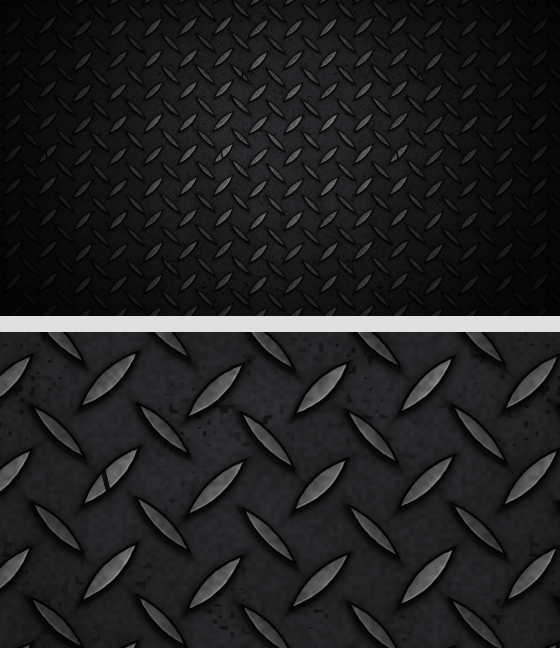
Top, the full canvas; bottom, a detail of the centre.
Write a Shadertoy shader that draws this texture.

```glsl
// Dark steel tread plate: raised lens-shaped studs on two interleaved grids,
// leaning right and left in turn. Each stud is a lens distance with a dark rim,
// a worn face and a cast shadow; noise pits the plate and a vignette dims it.

#define PITCH      vec2(0.11111, 0.1014)  // stud spacing, in canvas heights
#define ORIGIN     vec2(0.8180, 0.4015)   // one right-leaning stud
#define TILE_COLS  5.0                    // columns before the wear repeats
#define COLUMN_RISE 0.003                 // step in height per column
#define LEAN       0.785                  // stud angle in radians
#define RIGHT_SIZE vec2(0.0440, 0.0108)   // half length, half width
#define LEFT_SIZE  vec2(0.0430, 0.0086)
#define RIM        0.0025
#define PLATE_COLOR vec3(0.153, 0.153, 0.166)
#define RIGHT_COLOR vec3(0.430, 0.430, 0.435)
#define LEFT_COLOR  vec3(0.300, 0.300, 0.305)

float hash(vec2 p) {
    vec3 q = fract(vec3(p.xyx) * 0.1031);
    q += dot(q, q.yzx + 33.33);
    return fract((q.x + q.y) * q.z);
}

// Value noise that wraps in x after the given number of cells
float noise(vec2 p, float wrap) {
    vec2 i = floor(p), f = fract(p);
    f = f * f * (3.0 - 2.0 * f);
    float x0 = mod(i.x, wrap), x1 = mod(i.x + 1.0, wrap);
    return mix(mix(hash(vec2(x0, i.y)), hash(vec2(x1, i.y)), f.x),
               mix(hash(vec2(x0, i.y + 1.0)), hash(vec2(x1, i.y + 1.0)), f.x), f.y);
}

// Noise with "cells" cells across one wear tile
float tileNoise(vec2 p, float cells) {
    return noise((p - ORIGIN) * cells / (TILE_COLS * PITCH.x) + 64.0 * cells, cells);
}

// Approximate signed distance to a lens lying along x
float lens(vec2 p, vec2 size) {
    float t = p.x / size.x;
    float slope = 2.0 * size.y * t / size.x;
    return (abs(p.y) - size.y * (1.0 - t * t)) / sqrt(1.0 + slope * slope);
}

// Coverage of a shape from its distance
float fill(float d) {
    float px = 0.6 / iResolution.y;
    return 1.0 - smoothstep(-px, px, d);
}

// Draws one grid of studs; side is 1 for right-leaning, -1 for left-leaning
vec3 addStuds(vec3 color, vec2 p, vec2 origin, vec2 size, vec3 faceColor,
              float side, float nickRow) {
    // Nearest stud, with its column raised along a sawtooth
    vec2 q = p - origin;
    float column = floor(q.x / PITCH.x + 0.5);
    float k = mod(column, TILE_COLS);
    q.y -= k * COLUMN_RISE;
    float row = floor(q.y / PITCH.y + 0.5);
    q -= vec2(column, row) * PITCH;

    // Small differences between studs
    vec2 id = vec2(k + 7.0 * side, row) + 40.0;
    float tone = hash(id + 3.7);
    q -= 0.0025 * (vec2(hash(id), hash(id + 9.1)) - 0.5);
    size *= 0.95 + 0.1 * vec2(hash(id + 5.3), hash(id + 1.9));

    // Local frame: x along the stud, y towards its lower flank
    float angle = LEAN + 0.06 * (tone - 0.5);
    vec2 axis = vec2(cos(angle), sin(angle));
    mat2 frame = mat2(axis.x, axis.y, axis.y, -axis.x);
    vec2 local = frame * vec2(q.x * side, q.y);
    vec2 shade = frame * vec2((q.x + 0.001) * side, q.y + 0.003);

    // Slightly ragged outline
    float d = lens(local, size) + 0.0006 * (tileNoise(p, 120.0) - 0.5);

    // Cast shadow, then the dark rim
    float shadow = exp(-max(lens(shade, size), 0.0) / 0.0036);
    color *= 1.0 - 0.7 * shadow;
    color = mix(color, PLATE_COLOR * 0.12, fill(d));

    // Face: shaded across and along, scuffed, with one nick per tile
    float sheen = 0.9 + 0.2 * local.y / size.y + 0.10 * local.x / size.x;
    sheen *= 0.86 + 0.2 * tone + 0.3 * (tileNoise(p, 100.0) - 0.5);
    sheen += 0.25 * fill(abs(d + RIM + 0.0012) - 0.0007) * step(0.0, local.y);
    float nicked = step(3.5, k) * step(abs(row - nickRow), 0.5);
    float nick = fill(abs(local.x + 0.008 + 0.6 * local.y) - 0.003);
    sheen *= 1.0 - 0.85 * nicked * nick;
    return mix(color, faceColor * sheen, fill(d + RIM));
}

void mainImage(out vec4 fragColor, in vec2 fragCoord) {
    vec2 uv = fragCoord / iResolution.xy;
    vec2 p = fragCoord / iResolution.y;

    // Plate with broad stains, fine grain and patches of dark pits
    float stain = tileNoise(p, 9.0);
    float grain = tileNoise(p, 110.0);
    float pits = smoothstep(0.72, 0.9, tileNoise(p, 95.0))
               * smoothstep(0.4, 0.75, tileNoise(p + 0.31, 12.0));
    vec3 color = PLATE_COLOR * (0.9 + 0.2 * stain + 0.28 * (grain - 0.5));
    color *= 1.0 - 0.5 * pits;

    // Left-leaning studs sit half a pitch off the right-leaning ones
    vec2 between = ORIGIN + vec2(0.5, 1.5) * PITCH;
    color = addStuds(color, p, between, LEFT_SIZE, LEFT_COLOR, -1.0, 2.0);
    color = addStuds(color, p, ORIGIN, RIGHT_SIZE, RIGHT_COLOR, 1.0, 1.0);

    // Vignette, strongest at the left and right
    vec2 v = (uv - vec2(0.5, 0.56)) * 2.0;
    color *= exp(-1.6 * v.x * v.x - 0.65 * v.y * v.y);
    fragColor = vec4(color, 1.0);
}
```
